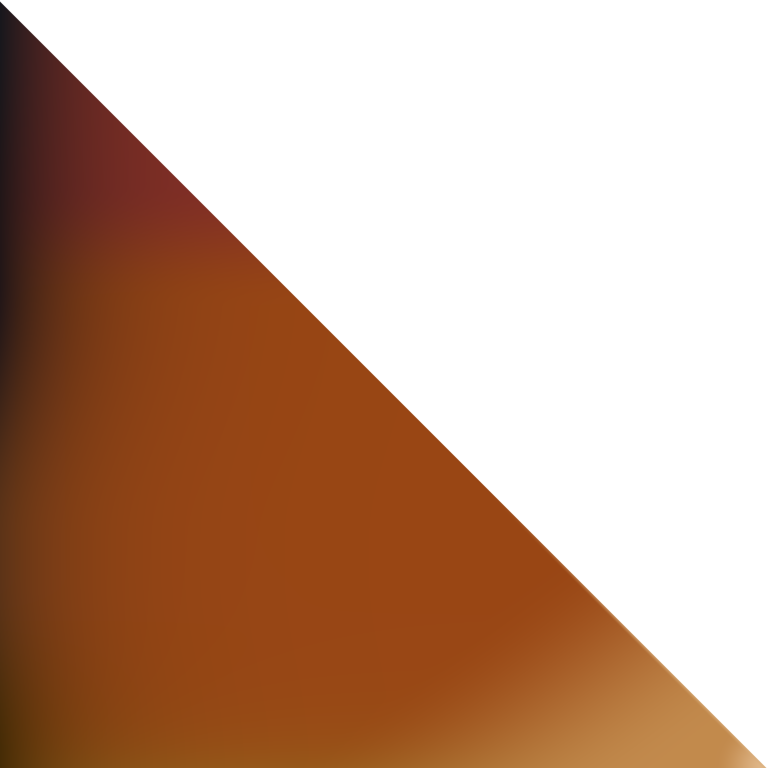
This background is drawn by a Shadertoy shader. Its source:

```glsl
// Warm body colour: wine near the top, burnt orange below
vec3 bodyColor(float y) {
    vec3 wine = vec3(0.53, 0.19, 0.15);
    vec3 orange = vec3(0.60, 0.275, 0.08);
    return mix(orange, wine, smoothstep(0.60, 0.76, y));
}

// Shadow colour along the left side
vec3 shadowColor(float y) {
    vec3 shade = mix(vec3(0.27, 0.17, 0.02), vec3(0.36, 0.20, 0.09), smoothstep(0.0, 0.25, y));
    shade = mix(shade, vec3(0.13, 0.085, 0.09), smoothstep(0.30, 0.64, y));
    return mix(shade, vec3(0.09, 0.09, 0.11), smoothstep(0.70, 0.98, y));
}

void mainImage(out vec4 fragColor, in vec2 fragCoord) {
    vec2 p = fragCoord / iResolution.xy;
    float pixel = 1.0 / min(iResolution.x, iResolution.y);

    // Signed distance to the diagonal, negative inside the triangle
    float edge = (p.x + p.y - 0.998) * 0.70711;

    // Body with a golden band along the bottom
    vec3 color = bodyColor(p.y);
    color = mix(color, vec3(0.60, 0.38, 0.11), 0.7 * exp(-p.y / 0.05));

    // Tan glow in the lower right
    float glow = smoothstep(0.38, 0.86, p.x - 1.3 * p.y);
    color = mix(color, vec3(0.76, 0.54, 0.30), glow);
    float corner = 1.0 - smoothstep(0.0, 0.07, length(p - vec2(1.0, 0.0)));
    color = mix(color, vec3(0.88, 0.72, 0.54), corner);

    // Soft shadow falling off from the left
    color = mix(color, shadowColor(p.y), exp(-p.x / 0.10));

    // Pale rim on the lower part of the diagonal
    float rim = smoothstep(-0.005, 0.0, edge) * smoothstep(0.62, 0.85, p.x);
    color = mix(color, vec3(0.85, 0.68, 0.48), 0.6 * rim);

    // White beyond the diagonal
    color = mix(color, vec3(1.0), smoothstep(-0.7 * pixel, 0.7 * pixel, edge));
    fragColor = vec4(color, 1.0);
}
```
